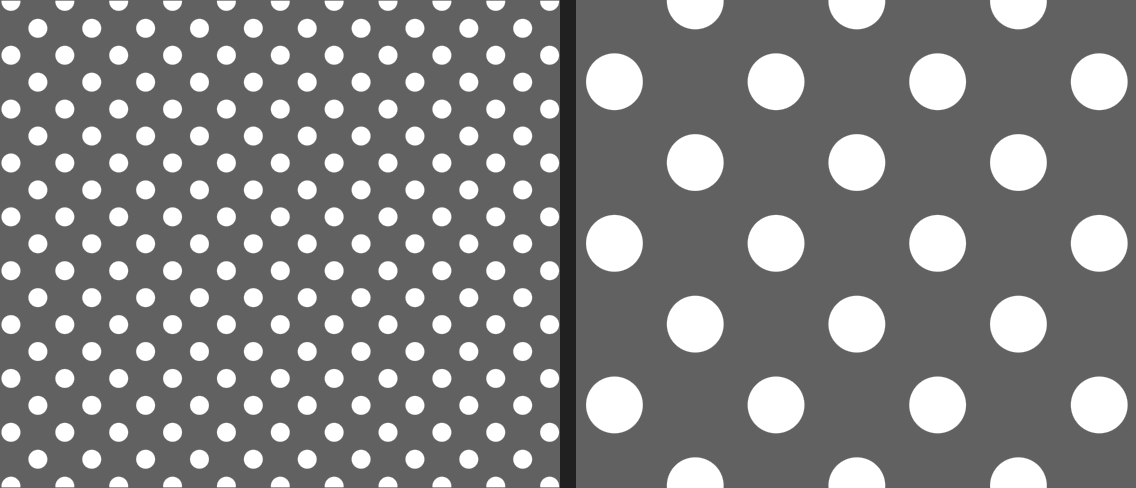
Left: the whole. Right: its middle third, enlarged.
Give the GLSL for this pattern, as a Shadertoy shader.

```glsl
// Staggered white polka dots on a flat grey ground.
// Two square lattices, offset by half a pitch, give the nearest dot centre;
// a circle distance is smoothed into coverage. Unit: canvas width.

#define PITCH      0.09619
#define DOT_RADIUS 0.0169
#define CENTRE     vec2(0.0005, 0.0004)
#define TRIM       0.0012
#define SOFTNESS   1.15
#define GROUND     vec3(0.380)
#define DOT_COLOUR vec3(1.0)

// Distance to the nearest point of a square lattice passing through origin.
float latticeDistance(vec2 p, vec2 origin) {
    vec2 cell = fract((p - origin) / PITCH + 0.5) - 0.5;
    return length(cell) * PITCH;
}

// Coverage from a signed distance, negative inside.
float coverage(float dist, float pixel) {
    return clamp(0.5 - dist / pixel, 0.0, 1.0);
}

void mainImage(out vec4 fragColor, in vec2 fragCoord) {
    float pixel = 1.0 / iResolution.x;
    vec2 p = (fragCoord - 0.5 * iResolution.xy) * pixel;

    // Dots in both interleaved lattices
    vec2 q = p - CENTRE;
    float toCentre = min(latticeDistance(q, vec2(0.5 * PITCH, 0.0)),
                         latticeDistance(q, vec2(0.0, 0.5 * PITCH)));
    float dots = coverage(toCentre - DOT_RADIUS, SOFTNESS * pixel);

    // Thin strip of ground along the top and bottom edges
    float halfHeight = 0.5 * iResolution.y * pixel;
    dots *= coverage(abs(p.y) - halfHeight + TRIM, pixel);

    fragColor = vec4(mix(GROUND, DOT_COLOUR, dots), 1.0);
}
```
